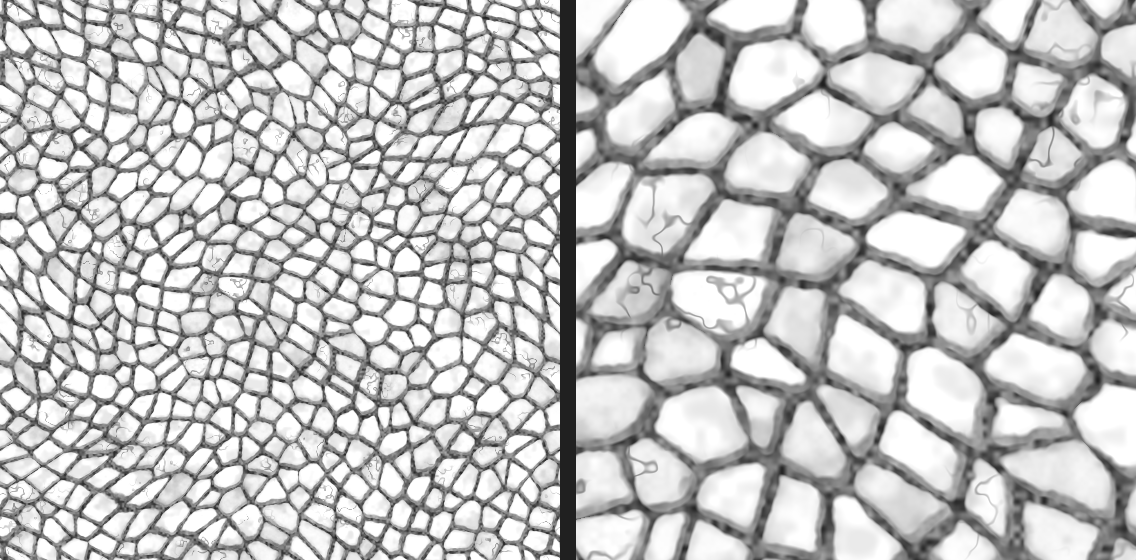
Left: the whole. Right: its middle third, enlarged.
Give the GLSL for this texture map, as a three.js fragment shader.

```glsl
varying vec2 vUv;

#define LATTICE vec2(21.0, 10.0) // whole-number axis of the stone grid
#define JITTER 0.64
#define SIZE_SPREAD 0.28
#define WARP 0.026
#define JOINT 0.052
#define BEVEL 0.13
#define ROUGHNESS 0.11
#define CORNER 0.11
#define SHADE_DIR vec2(0.29, -0.957)

const float TAU = 6.2831853;

vec3 hash3(vec2 p) {
  vec3 q = fract(p.xyx * vec3(0.1031, 0.1030, 0.0973));
  q += dot(q, q.yxz + 33.33);
  return fract((q.xxy + q.yzz) * q.zyx);
}

// Value noise that wraps after a whole number of cells
float noise(vec2 uv, float cells) {
  vec2 p = uv * cells;
  vec2 i = floor(p);
  vec2 f = p - i;
  f = f * f * (3.0 - 2.0 * f);
  vec2 a = floor(mod(i + 0.5, cells));
  vec2 b = floor(mod(i + 1.5, cells));
  float low = mix(hash3(a + cells).x, hash3(vec2(b.x, a.y) + cells).x, f.x);
  float high = mix(hash3(vec2(a.x, b.y) + cells).x, hash3(b + cells).x, f.x);
  return mix(low, high, f.y);
}

float fbm(vec2 uv, float cells) {
  return 0.5 * noise(uv, cells) + 0.3 * noise(uv, cells * 2.0)
       + 0.2 * noise(uv, cells * 4.0);
}

float smoothMin(float a, float b, float k) {
  float h = max(k - abs(a - b), 0.0) / k;
  return min(a, b) - h * h * k * 0.25;
}

// Random values of a stone, periodic over the rotated lattice
vec3 stoneHash(vec2 cell) {
  vec2 wrapped = vec2(dot(LATTICE, cell), dot(vec2(-LATTICE.y, LATTICE.x), cell));
  return hash3(floor(mod(wrapped + 0.5, dot(LATTICE, LATTICE))));
}

// Offset from p to the stone centre, and the weight of the stone
vec3 stoneSite(vec2 cell, vec2 p) {
  vec3 h = stoneHash(cell);
  return vec3(cell + 0.5 + JITTER * (h.xy - 0.5) - p, SIZE_SPREAD * h.z);
}

// x: distance to the joint, y: distance to the rim of the top face
vec2 stoneDistances(vec2 p, mat2 grid, out vec2 ownCell) {
  vec3 own = vec3(0.0);
  float nearest = 100.0;
  vec2 base = floor(p);
  for (int y = -1; y <= 1; y++) {
    for (int x = -1; x <= 1; x++) {
      vec2 cell = base + vec2(float(x), float(y));
      vec3 site = stoneSite(cell, p);
      float power = dot(site.xy, site.xy) - site.z;
      if (power < nearest) {
        nearest = power;
        own = site;
        ownCell = cell;
      }
    }
  }
  vec2 dist = vec2(2.0);
  for (int y = -2; y <= 2; y++) {
    for (int x = -2; x <= 2; x++) {
      if (x == 0 && y == 0) continue;
      vec3 site = stoneSite(ownCell + vec2(float(x), float(y)), p);
      vec2 across = site.xy - own.xy;
      float edge = (dot(site.xy, site.xy) - site.z - nearest) / (2.0 * length(across));
      float lower = max(dot(normalize(across * grid), SHADE_DIR), 0.0);
      dist.x = smoothMin(dist.x, edge, CORNER);
      dist.y = smoothMin(dist.y, edge - BEVEL * lower, CORNER);
    }
  }
  return dist;
}

void main() {
  vec2 uv = vUv;
  mat2 grid = mat2(LATTICE.x, LATTICE.y, -LATTICE.y, LATTICE.x);

  // Bend the rows of stones
  vec2 bend = sin(TAU * (2.0 * uv.yx + vec2(0.15, 0.4))) * vec2(1.0, -1.0)
            + 0.6 * sin(TAU * (uv.xy + uv.yx * vec2(2.0, -1.0)));
  vec2 wobble = vec2(noise(uv, 7.0), noise(uv + 0.37, 7.0)) - 0.5;
  vec2 cell;
  vec2 dist = stoneDistances(grid * (uv + WARP * (bend + wobble)), grid, cell);
  vec3 stone = stoneHash(cell + 57.0);

  // Chipped outlines and uneven joint widths
  float chips = (fbm(uv, 64.0) - 0.5) * ROUGHNESS;
  float joint = JOINT * (0.55 + 0.9 * noise(uv, 12.0));
  float body = smoothstep(-0.025, 0.03, dist.x - joint + chips);
  float face = smoothstep(-0.03, 0.045, dist.y - joint + chips * 1.3);

  // Gritty joints and grey side faces
  float grit = noise(uv, 250.0);
  float grain = fbm(uv + 0.21, 90.0);
  float jointTone = 0.1 + 0.42 * grit + 0.16 * noise(uv, 120.0);
  float sideTone = 0.36 + 0.42 * grain + 0.14 * (stone.x - 0.5);

  // Bleached tops with faint stains, tinted stones and fine cracks
  float stain = smoothstep(0.45, 0.75, fbm(uv + 0.53, 32.0));
  float tint = stone.y * stone.y * stone.y * (0.4 + noise(uv, 4.0));
  float worn = smoothstep(0.6, 0.85, noise(uv + 0.11, 22.0));
  float crack = 1.0 - smoothstep(0.0, 0.045, abs(fbm(uv + 0.7, 40.0) - 0.5));
  float rim = 1.0 - smoothstep(0.0, 0.16, dist.y - joint);
  float topTone = 1.04 - 0.12 * stain - 0.13 * tint * (0.5 + grain)
                - 0.34 * worn * crack - 0.13 * rim * grain - 0.05 * grit * worn;

  float tone = mix(jointTone, sideTone, body);
  tone = mix(tone, topTone, face);
  gl_FragColor = vec4(vec3(clamp(tone, 0.0, 1.0)), 1.0);
}
```
